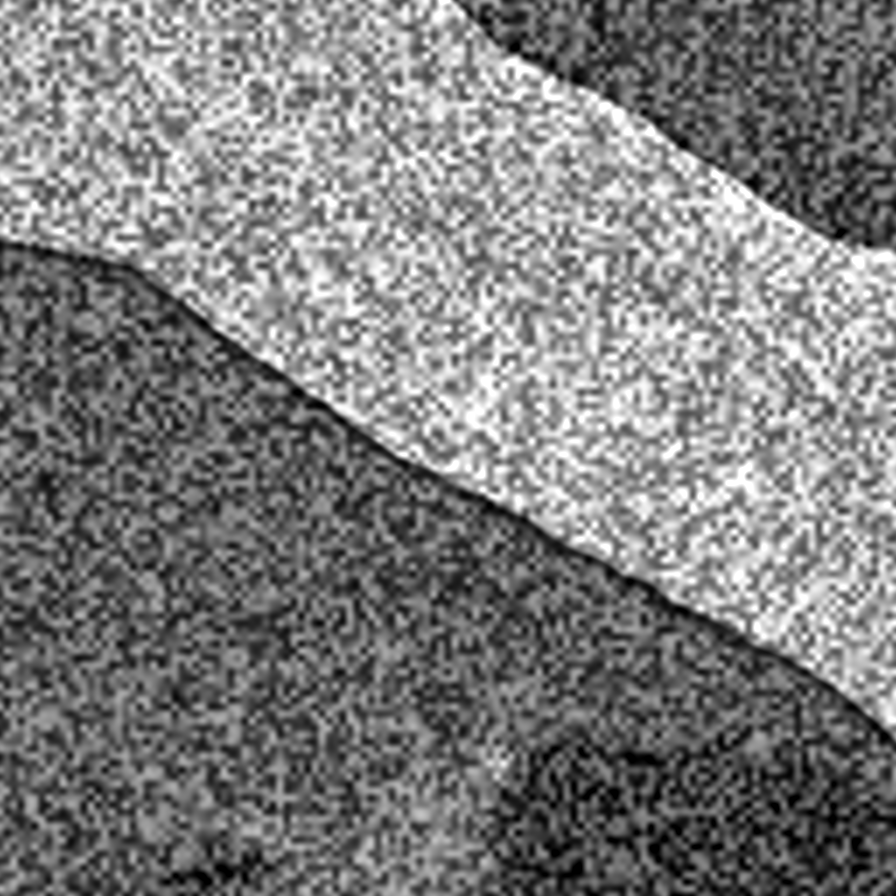
Reproduce this texture procedurally as a Shadertoy shader.

```glsl
// A bright diagonal band between two dark fields, seen as grainy grey speckle.
// Two polyline edges bound the band; soft patches and seams set the mean tone,
// and cubic-filtered hash noise supplies the grain.

const float GRAIN_CELLS = 128.0;   // speckle cells across the canvas
const float GRAIN_DARK = 0.54;     // speckle contrast outside the band
const float GRAIN_BAND = 0.70;     // speckle contrast inside the band
const float TONE_DARK = 0.365;
const float TONE_BAND = 0.645;
const float EDGE_SOFT = 0.005;
const float EDGE_SLOPE = 0.84;     // vertical offset to distance
const float EDGE_WOBBLE = 0.006;
const float SEAM_OFFSET = 0.006;
const float SEAM_WIDTH = 0.0065;
const float RIM_WIDTH = 0.028;

const int KNOTS = 9;
const vec2 LOWER_EDGE[KNOTS] = vec2[KNOTS](
    vec2(0.0, 0.735), vec2(0.065, 0.725), vec2(0.145, 0.703),
    vec2(0.28, 0.607), vec2(0.443, 0.494), vec2(0.625, 0.401),
    vec2(0.78, 0.317), vec2(0.9, 0.256), vec2(1.0, 0.178));
const vec2 UPPER_EDGE[KNOTS] = vec2[KNOTS](
    vec2(0.0, 1.5), vec2(0.505, 1.0), vec2(0.56, 0.943),
    vec2(0.65, 0.903), vec2(0.73, 0.857), vec2(0.807, 0.805),
    vec2(0.898, 0.746), vec2(0.94, 0.727), vec2(1.0, 0.717));

// Integer hash of a lattice cell, 0 to 1
float hash(ivec2 cell) {
    uvec2 q = uvec2(cell + 4096) * uvec2(1597u, 3571u);
    uint n = (q.x ^ (q.y << 11)) * 277803u;
    n = (n ^ (n >> 15)) * 73939u;
    n = (n ^ (n >> 13)) * 51787u;
    return float((n ^ (n >> 16)) & 65535u) / 65535.0;
}

// Catmull-Rom weights of the four neighbours
vec4 cubicWeights(float t) {
    float t2 = t * t, t3 = t2 * t;
    return 0.5 * vec4(2.0 * t2 - t - t3, 3.0 * t3 - 5.0 * t2 + 2.0,
                      4.0 * t2 - 3.0 * t3 + t, t3 - t2);
}

// Smooth speckle centred on zero
float grain(vec2 p) {
    ivec2 cell = ivec2(floor(p));
    vec2 f = fract(p);
    vec4 wx = cubicWeights(f.x), wy = cubicWeights(f.y);
    float sum = 0.0;
    for (int j = 0; j < 4; j++)
        for (int i = 0; i < 4; i++)
            sum += wx[i] * wy[j] * (hash(cell + ivec2(i - 1, j - 1)) - 0.5);
    return sum;
}

// Height of a polyline edge at x
float edgeHeight(vec2 knots[KNOTS], float x) {
    float y = knots[0].y;
    for (int i = 1; i < KNOTS; i++) {
        vec2 a = knots[i - 1], b = knots[i];
        y += (b.y - a.y) * clamp((x - a.x) / (b.x - a.x), 0.0, 1.0);
    }
    return y;
}

// Soft elliptical spot
float spot(vec2 p, vec2 centre, vec2 radius) {
    vec2 d = (p - centre) / radius;
    return exp(-dot(d, d));
}

// Soft line segment
float streak(vec2 p, vec2 a, vec2 b, float width) {
    vec2 ab = b - a;
    float t = clamp(dot(p - a, ab) / dot(ab, ab), 0.0, 1.0);
    float d = length(p - a - ab * t) / width;
    return exp(-d * d);
}

float seam(float d) {
    float s = (d + SEAM_OFFSET) / SEAM_WIDTH;
    return exp(-s * s);
}

float darkFieldTone(vec2 p, float dLow, float dUp) {
    float tone = TONE_DARK;
    // Shadow in the lower right corner
    float left = smoothstep(0.535, 0.575, p.x - max(p.y - 0.12, 0.0));
    float top = 0.18 - 0.35 * max(p.x - 0.8, 0.0);
    tone -= 0.13 * left * (1.0 - smoothstep(top - 0.025, top + 0.025, p.y));
    // Pale ground beside it, a bright fleck, and a small shadow
    tone += 0.10 * spot(p, vec2(0.46, 0.06), vec2(0.10, 0.09));
    tone += 0.07 * streak(p, vec2(0.27, 0.07), vec2(0.36, 0.03), 0.03);
    tone += 0.30 * streak(p, vec2(0.53, 0.13), vec2(0.56, 0.145), 0.014);
    tone -= 0.15 * streak(p, vec2(0.19, 0.015), vec2(0.29, 0.04), 0.02);
    // Upper right field
    tone -= 0.07 * spot(p, vec2(0.95, 0.78), vec2(0.09, 0.06));
    // Dark seams along the band
    return tone - 0.25 * seam(dLow) - 0.15 * seam(dUp);
}

float bandTone(vec2 p, float dLow, float dUp) {
    float tone = TONE_BAND - 0.03 * (1.0 - smoothstep(0.0, 0.35, p.x));
    tone += 0.09 * exp(-max(dLow, 0.0) / RIM_WIDTH);
    tone += 0.17 * exp(-max(dUp, 0.0) / RIM_WIDTH);
    tone += 0.05 * spot(p, vec2(0.68, 0.55), vec2(0.18, 0.13));
    tone += 0.06 * spot(p, vec2(0.94, 0.68), vec2(0.09, 0.06));
    tone += 0.10 * streak(p, vec2(0.78, 0.44), vec2(0.9, 0.5), 0.012);
    return tone + 0.05 * streak(p, vec2(0.18, 0.79), vec2(0.25, 0.87), 0.012);
}

void mainImage(out vec4 fragColor, in vec2 fragCoord) {
    vec2 p = fragCoord / iResolution.xy;
    float wobble = EDGE_WOBBLE * grain(p * 36.0 + 70.0);
    float dLow = (p.y - edgeHeight(LOWER_EDGE, p.x)) * EDGE_SLOPE + wobble;
    float dUp = (edgeHeight(UPPER_EDGE, p.x) - p.y) * EDGE_SLOPE + wobble;
    float band = smoothstep(-EDGE_SOFT, EDGE_SOFT, min(dLow, dUp));

    float tone = mix(darkFieldTone(p, dLow, dUp), bandTone(p, dLow, dUp), band);
    float contrast = mix(GRAIN_DARK, GRAIN_BAND, band);
    contrast *= 1.0 - 0.5 * seam(dLow);
    float speckle = grain(p * GRAIN_CELLS) + 0.15 * grain(p * 30.0 + 300.0);
    fragColor = vec4(vec3(clamp(tone + contrast * speckle, 0.0, 1.0)), 1.0);
}
```
